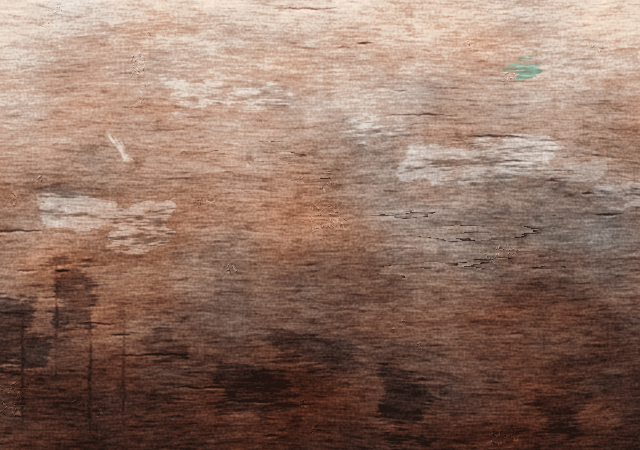
A Shadertoy shader for this texture:

```glsl
// Weathered wooden plank, pale at the top and sooty at the bottom.
// A tone built from stretched gradient noise, worn paint patches, torn
// splinters and cracks is turned into colour by a brown ramp.
const vec3 SOOT = vec3(0.13, 0.08, 0.065), BARK = vec3(0.27, 0.17, 0.14);
const vec3 UMBER = vec3(0.42, 0.29, 0.24), CLAY = vec3(0.56, 0.43, 0.36);
const vec3 SAND = vec3(0.71, 0.58, 0.51), BONE = vec3(0.80, 0.70, 0.64);
const vec3 CHALK = vec3(0.88, 0.82, 0.77), TEAL = vec3(0.47, 0.65, 0.57);

vec2 hash2(vec2 p) {
    vec3 q = fract(p.xyx * vec3(0.1031, 0.1030, 0.0973));
    q += dot(q, q.yzx + 33.33);
    return fract((q.xx + q.yz) * q.zy);
}
float gradientDot(vec2 cell, vec2 offset) {
    float angle = 6.2832 * hash2(cell).x;
    return dot(vec2(cos(angle), sin(angle)), offset);
}
float gradientNoise(vec2 p) {
    vec2 i = floor(p), f = fract(p), e = vec2(1.0, 0.0);
    vec2 u = f * f * f * (f * (f * 6.0 - 15.0) + 10.0);
    float low = mix(gradientDot(i, f), gradientDot(i + e, f - e), u.x);
    float high = mix(gradientDot(i + e.yx, f - e.yx), gradientDot(i + 1.0, f - 1.0), u.x);
    return 1.4 * mix(low, high, u.y);
}
float fbm(vec2 p) {
    float sum = 0.0, amp = 0.6;
    for (int i = 0; i < 4; i++, amp *= 0.55) {
        sum += amp * gradientNoise(p);
        p = p * 2.03 + 17.3;
    }
    return sum;
}
float ramp(float a, float b, float x) { return clamp((x - a) / (b - a), 0.0, 1.0); }

vec3 woodColor(float t) {
    vec3 c = mix(SOOT, BARK, ramp(-0.12, 0.1, t));
    c = mix(c, UMBER, ramp(0.1, 0.3, t));
    c = mix(c, CLAY, ramp(0.3, 0.485, t));
    c = mix(c, SAND, ramp(0.485, 0.66, t));
    c = mix(c, BONE, ramp(0.66, 0.83, t));
    return mix(c, CHALK, ramp(0.83, 0.96, t)) + 0.08 * ramp(0.96, 1.15, t);
}
// Box with a frayed edge: 1 inside, 0 outside
float patchMask(vec2 q, vec2 halfSize, float fray, float blur) {
    vec2 d = abs(q) - halfSize;
    float dist = length(max(d, 0.0)) + min(max(d.x, d.y), 0.0);
    return smoothstep(blur, -blur, dist + fray);
}
// Tapered, slightly ragged line along x
float crack(vec2 q, float halfLen, float width, float seed, float px) {
    q.y += 0.005 * fbm(vec2(q.x * 24.0, seed * 7.7));
    float taper = 1.0 - abs(q.x) / halfLen;
    return smoothstep(px, -px, abs(q.y) - width * taper) * smoothstep(0.0, 0.2, taper);
}
// Torn layers: broken dark edges on the contours of stretched noise
float splinters(vec2 p) {
    float level = fract(1.8 * fbm(p * vec2(2.6, 24.0)) + 0.5);
    float broken = smoothstep(-0.2, 0.3, gradientNoise(p * vec2(14.0, 30.0)));
    return 0.14 * level - 0.05 - 0.36 * broken * smoothstep(0.14, 0.0, level);
}
// Loose crumbs of uneven shape: lit above, shaded below
float crumbs(vec2 p, float cells) {
    vec2 q = p * cells + 1.3 * vec2(gradientNoise(p * 60.0), gradientNoise(p * 60.0 + 40.0));
    vec2 rnd = hash2(floor(q)), d = fract(q) - mix(vec2(0.3), vec2(0.7), rnd.yx);
    float size = 0.1 + 0.25 * rnd.y;
    float lit = smoothstep(size + 0.1, size - 0.1, length(d));
    float shade = smoothstep(size + 0.15, size - 0.1, length(d + vec2(-0.08, 0.25)));
    return step(0.5, rnd.x) * (0.17 * lit - 0.24 * shade * (1.0 - lit));
}

void mainImage(out vec4 fragColor, in vec2 fragCoord) {
    vec2 p = fragCoord / iResolution.y;
    float aspect = iResolution.x / iResolution.y, px = 1.0 / iResolution.y;
    // Grain along x, fine pits and grit
    vec2 w = p + vec2(0.0, 0.014 * gradientNoise(p * vec2(2.5, 4.0)));
    float cloud = fbm(p * vec2(2.6, 4.2) + 5.0);
    float streak = fbm(w * vec2(4.0, 34.0) + 9.0);
    float fiber = gradientNoise(w * vec2(18.0, 150.0)) + 0.8 * gradientNoise(w * vec2(50.0, 200.0));
    float pits = smoothstep(0.25, 0.6, gradientNoise(w * vec2(28.0, 110.0) + 60.0));
    float tone = 0.03 + 0.95 * p.y - 0.1 * (p.x / aspect - 0.5) + 0.26 * cloud;
    tone += 0.14 * streak + 0.12 * fiber - 0.11 * pits + 0.1 * gradientNoise(p * 170.0);
    // Worn pale paint above, soot stains below
    float fray = 0.06 * fbm(p * vec2(6.0, 14.0)) + 0.03 * fbm(p * vec2(20.0, 60.0)) + 0.01 * fiber;
    float worn = smoothstep(-0.4, 0.0, streak + 0.3 * fiber), paint = 0.0, stain = 0.0;
    for (int i = 0; i < 7; i++) {
        float k = float(i);
        vec2 rnd = hash2(vec2(k, 41.0));
        vec2 spot = vec2(aspect * fract(0.13 + 0.618 * k), mix(0.5, 0.82, fract(0.1 + 0.38 * k)));
        vec2 size = vec2(0.07 + 0.12 * rnd.x, 0.02 + 0.03 * rnd.y);
        paint = max(paint, (0.6 + 0.4 * rnd.y) * patchMask(p - spot, size, fray, 0.005));
        spot = vec2(aspect * fract(0.4 + 0.618 * k), mix(0.06, 0.36, fract(0.25 + 0.45 * k)));
        size = 0.035 + 0.05 * rnd.yx;
        stain = max(stain, (0.5 + 0.5 * rnd.x) * patchMask(p - spot, size, fray, 0.012));
    }
    tone += 0.24 * paint * worn - 0.25 * stain;
    // Torn wood and crumbs
    float torn = patchMask(p - vec2(0.6, 0.63), vec2(0.11, 0.045), fray, 0.01);
    torn = max(torn, patchMask(p - vec2(1.06, 0.46), vec2(0.2, 0.06), fray, 0.015));
    tone += torn * splinters(w);
    float loose = smoothstep(0.38, 0.5, fbm(p * 5.0 + 31.0));
    loose = max(loose, patchMask(p - vec2(0.72, 0.54), vec2(0.02, 0.05), 1.5 * fray, 0.02));
    tone += loose * crumbs(p, 110.0);
    // Cracks with a lit lip, upright scars at lower left
    for (int i = 0; i < 22; i++) {
        float k = float(i);
        vec2 rnd = hash2(vec2(k, 7.0));
        vec2 q = p - vec2(aspect * fract(0.3 + 0.618 * k), fract(0.11 + 0.381 * k + 0.1 * rnd.x));
        float len = 0.015 + 0.08 * rnd.y * rnd.y, width = 0.001 + 0.0025 * rnd.x;
        tone += 0.14 * crack(q + vec2(0.0, 0.005), len, width, k, px) - 0.4 * crack(q, len, width, k, px);
        vec2 scar = p.yx - vec2(0.12 + 0.22 * rnd.x, 0.05 + 0.075 * k);
        if (i < 4) tone -= 0.25 * crack(scar, 0.15, 0.003, k + 20.0, 2.0 * px) * (0.6 + fiber);
    }
    // Slanted chalk strokes
    vec2 s = mat2(0.5, 0.866, -0.866, 0.5) * (p - vec2(0.26, 0.68));
    float stroke = patchMask(s, vec2(0.045, 0.014), 0.4 * fray, 0.006);
    tone += 0.3 * stroke * smoothstep(-0.3, 0.2, gradientNoise(s * vec2(12.0, 160.0)));
    // Rust to grey shifts, then a fleck of teal paint
    vec3 color = woodColor(tone);
    float greyZone = smoothstep(0.6, 1.1, p.x) * smoothstep(0.45, 0.1, abs(p.y - 0.5));
    float saturation = 1.18 + 0.7 * fbm(p * vec2(3.0, 5.0) + 70.0) - 0.45 * greyZone - 0.3 * max(paint, stain);
    color = mix(vec3(dot(color, vec3(0.3, 0.59, 0.11))), color, clamp(saturation, 0.35, 1.6));
    float fleck = patchMask(p - vec2(1.16, 0.87), vec2(0.03, 0.016), fray, 0.006);
    fragColor = vec4(clamp(mix(color, TEAL + 0.15 * fiber, 0.75 * fleck * worn), 0.0, 1.0), 1.0);
}
```
